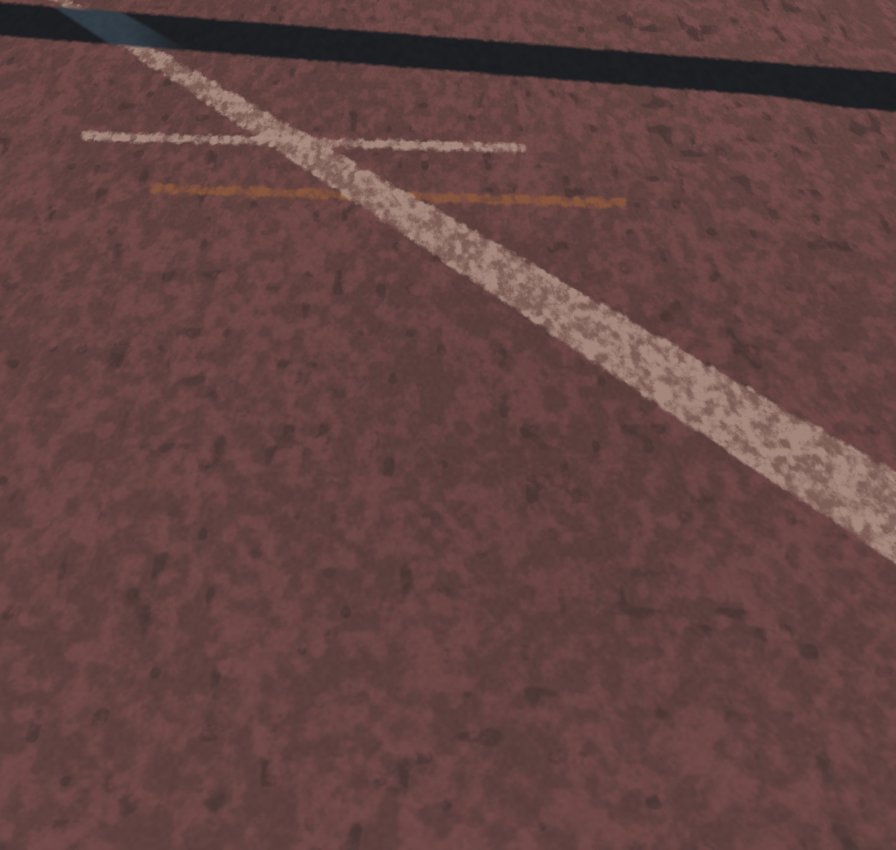
A Shadertoy shader for this texture:

```glsl
const vec3 GROUND_BROWN = vec3(0.368, 0.254, 0.243);
const vec3 GROUND_PINK = vec3(0.455, 0.290, 0.290);
const vec3 SPECK_DARK = vec3(0.255, 0.195, 0.190);
const vec3 PAINT_LIGHT = vec3(0.660, 0.545, 0.500);
const vec3 PAINT_WORN = vec3(0.490, 0.365, 0.335);
const vec3 ORANGE = vec3(0.540, 0.340, 0.235);
const vec3 SHADOW = vec3(0.105, 0.115, 0.130);
const vec3 SHADED_PAINT = vec3(0.185, 0.235, 0.275);
const float GRAIN_FREQ = 48.0;
const float FAR_SCALE = 0.42;
const float EDGE_SOFT = 0.0028;
const float EDGE_WEAR = 0.007;

float hash(vec2 p) {
    vec3 q = fract(vec3(p.xyx) * 0.1031);
    q += dot(q, q.yzx + 33.33);
    return fract((q.x + q.y) * q.z);
}

float noise(vec2 p) {
    vec2 i = floor(p);
    vec2 f = fract(p);
    f = f * f * (3.0 - 2.0 * f);
    float low = mix(hash(i), hash(i + vec2(1, 0)), f.x);
    float high = mix(hash(i + vec2(0, 1)), hash(i + vec2(1, 1)), f.x);
    return mix(low, high, f.y);
}

float fbm(vec2 p) {
    float sum = 0.0;
    float amp = 0.5;
    for (int i = 0; i < 4; i++) {
        sum += amp * noise(p);
        p = mat2(1.6, 1.2, -1.2, 1.6) * p + 17.3;
        amp *= 0.5;
    }
    return sum / 0.9375;
}

float inside(float d) {
    return smoothstep(-EDGE_SOFT, EDGE_SOFT, d);
}

float segmentDist(vec2 p, vec2 a, vec2 b) {
    vec2 ab = b - a;
    return length(p - a - ab * clamp(dot(p - a, ab) / dot(ab, ab), 0.0, 1.0));
}

// Ground coordinates whose grain shrinks towards the top
vec2 groundCoords(vec2 p) {
    float s = mix(FAR_SCALE, 1.0, p.y);
    return vec2((p.x - 0.5) / s, log(s) / (1.0 - FAR_SCALE)) + 8.0;
}

vec3 groundColor(vec2 p, vec2 g) {
    float grain = fbm(g * GRAIN_FREQ);
    float patches = fbm(g * 9.0 + 31.0);
    float pink = smoothstep(0.34, 0.76, grain + 0.35 * (patches - 0.5));
    vec3 col = mix(GROUND_BROWN, GROUND_PINK, pink * 0.85);

    // Broad tone: paler far right, browner centre
    col *= 1.0 + 0.07 * smoothstep(0.45, 0.0, p.y) * smoothstep(0.2, 1.0, p.x);
    col *= 1.0 - 0.05 * exp(-7.0 * dot(p - vec2(0.65, 0.55), p - vec2(0.65, 0.55)));

    // Sparse pits and fine grit
    float pit = smoothstep(0.76, 0.90, noise(g * 36.0 + 70.0));
    col = mix(col, SPECK_DARK, 0.55 * pit * (1.0 - pink));
    return col + 0.022 * (noise(g * 170.0) - 0.5);
}

void mainImage(out vec4 fragColor, in vec2 fragCoord) {
    // y grows downwards from the top edge
    vec2 p = fragCoord / iResolution.y;
    p.y = 1.0 - p.y;
    vec2 g = groundCoords(p);
    vec3 col = groundColor(p, g);

    float fine = fbm(g * 75.0 + 5.0);
    float wear = EDGE_WEAR * (fine - 0.5);
    vec3 paint = mix(PAINT_WORN, PAINT_LIGHT, smoothstep(0.25, 0.72, fine));

    // Two thin painted strokes
    float pale = segmentDist(p, vec2(0.100, 0.160), vec2(0.612, 0.174));
    float orange = segmentDist(p, vec2(0.181, 0.222), vec2(0.732, 0.239));
    float strokeWear = 0.45 + 0.5 * smoothstep(0.25, 0.65, fine);
    col = mix(col, PAINT_LIGHT, inside(0.0048 + wear - pale) * strokeWear);
    col = mix(col, ORANGE, inside(0.0052 + wear - orange) * strokeWear);

    // Broad diagonal stripe, widening to the right
    float upper = (p.y + 0.047 - 0.572 * p.x) * 0.868;
    float lower = (0.668 * p.x - 0.0413 - p.y) * 0.832;
    float stripe = inside(min(upper, lower) + wear);
    col = mix(col, paint, stripe * 0.95);

    // Shadow band with the stripe showing faintly through
    float bandTop = 0.003 + 0.078 * p.x;
    float bandBottom = bandTop + 0.039 + 0.007 * smoothstep(0.90, 1.0, p.x);
    float band = inside(min(p.y - bandTop, bandBottom - p.y) + 0.5 * wear);
    float under = inside(min(upper + 0.018, lower + 0.006));
    vec3 shade = mix(SHADOW, SHADED_PAINT, under * smoothstep(0.24, 0.14, p.x));
    col = mix(col, shade + 0.025 * (fine - 0.5), band * 0.97);

    fragColor = vec4(col, 1.0);
}
```
